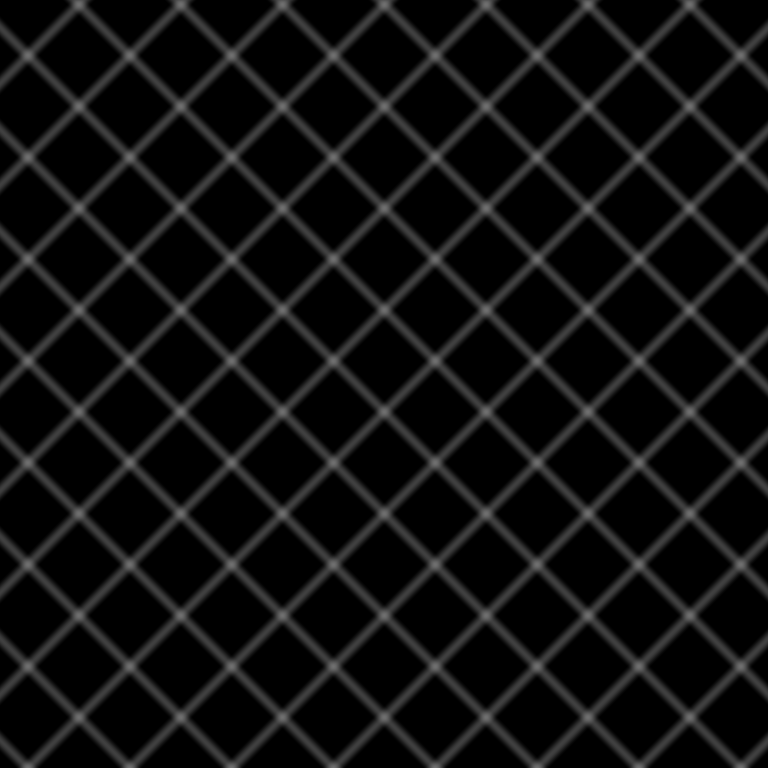
This pattern is drawn by a WebGL 1 fragment shader. Its source:

```glsl
precision highp float;

uniform vec2 u_resolution;

const float LINE_SPACING = 0.09375;          // distance between parallel lines
const float LINE_HALF_WIDTH = 0.0117;        // reach of the soft falloff
const float LINE_OPACITY = 0.25;             // strength at the line centre
const vec2 CROSSING = vec2(0.5005, 0.4637);  // one point where two lines meet
const vec3 BACKGROUND = vec3(0.0);
const vec3 LINE_COLOR = vec3(1.0);
const float DIAGONAL = 0.70710678;

// Distance to the nearest line of each diagonal family.
vec2 latticeDistance(vec2 p) {
    vec2 q = DIAGONAL * vec2(p.x + p.y, p.x - p.y);
    return abs(fract(q / LINE_SPACING + 0.5) - 0.5) * LINE_SPACING;
}

// Soft coverage, widened where a pixel exceeds the line.
vec2 softLine(vec2 dist, float pixel) {
    float reach = max(LINE_HALF_WIDTH, pixel);
    return LINE_OPACITY * (1.0 - smoothstep(0.0, reach, dist));
}

void main() {
    float size = min(u_resolution.x, u_resolution.y);
    vec2 uv = gl_FragCoord.xy / size;
    vec2 coverage = softLine(latticeDistance(uv - CROSSING), 1.0 / size);

    // Layer both translucent families so the crossings brighten.
    vec3 color = mix(BACKGROUND, LINE_COLOR, coverage.x);
    color = mix(color, LINE_COLOR, coverage.y);
    gl_FragColor = vec4(color, 1.0);
}
```
